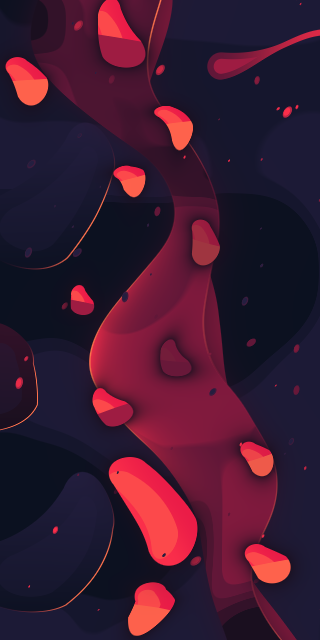
This background is drawn by a Shadertoy shader. Its source:

```glsl
// Glowing lava-lamp fluid: a meandering plum river with hot rims over navy ink.
// Sine curves shape the river, warped value noise cuts flat tone bands, and
// hashed loops scatter bent lobes, pools and small tilted specks.

const vec3 NIGHT   = vec3(0.045, 0.065, 0.125);
const vec3 INDIGO  = vec3(0.14, 0.12, 0.25);
const vec3 SHADOW  = vec3(0.10, 0.06, 0.12);
const vec3 PLUM    = vec3(0.20, 0.07, 0.16);
const vec3 WINE    = vec3(0.38, 0.09, 0.22);
const vec3 CRIMSON = vec3(0.62, 0.11, 0.26);
const vec3 CORAL   = vec3(0.98, 0.18, 0.29);
const vec3 AMBER   = vec3(1.00, 0.45, 0.30);
const int   BLOBS = 12, GIANT = 2, POOLS = 3;
const float RIM = 0.002;          // half width of the bright outlines
const float BAND_SLOPE = 0.3;     // noise units to canvas units

float hash(vec2 p) {
    vec3 q = fract(p.xyx * 0.1031);
    q += dot(q, q.yzx + 33.33);
    return fract((q.x + q.y) * q.z);
}

vec2 hash2(vec2 p) { return vec2(hash(p), hash(p + 57.3)); }

float noise(vec2 p) {
    vec2 i = floor(p), f = fract(p);
    f = f * f * f * (f * (f * 6.0 - 15.0) + 10.0);
    return mix(mix(hash(i), hash(i + vec2(1, 0)), f.x),
               mix(hash(i + vec2(0, 1)), hash(i + 1.0), f.x), f.y);
}

vec2 noise2(vec2 p) { return vec2(noise(p), noise(p + 31.7)) - 0.5; }

// Antialiased coverage of a distance; the canvas is two units high
float cover(float d) { return clamp(0.5 - d * 0.5 * iResolution.y, 0.0, 1.0); }
float above(float n, float level) { return cover((level - n) * BAND_SLOPE); }

vec2 toLocal(vec2 v, float tilt) {
    float c = cos(tilt), s = sin(tilt);
    return vec2(c * v.x + s * v.y, c * v.y - s * v.x);
}

// Bent capsule, thicker at one end
float lobe(vec2 q, float r, float halfLen, float bend) {
    q.x += bend * q.y * q.y / (r + halfLen);
    float t = clamp(q.y / halfLen, -1.0, 1.0);
    return length(q - vec2(0, halfLen * t)) - r * (1.0 - 0.22 * t);
}

float rightBank(float y) { return 0.9 - 0.21 * y - 0.07 * cos(7.85 * (y - 0.95)); }
float riverWidth(float y) { return 0.27 + 0.13 * cos(5.03 * (y - 0.75)); }

// Large rimmed pools along the left side
vec3 drawPools(vec3 col, vec2 p) {
    for (int i = 0; i < POOLS; i++) {
        float k = float(i), odd = mod(k, 2.0);
        vec2 v = p - vec2(0.2 - 0.2 * odd, 0.3 + 0.54 * k);
        float d = lobe(toLocal(v, -0.7 + 0.4 * odd), 0.12, 0.14 - 0.08 * odd, 0.3);
        float lit = smoothstep(-0.2, 0.9, dot(normalize(v + 1e-4), vec2(0.75, -0.66)));
        vec3 fill = mix(mix(NIGHT, INDIGO, 0.5 + 2.0 * v.y), mix(SHADOW, PLUM, 0.5 + 3.0 * v.y), odd);
        col = mix(col, fill, cover(d));
        col = mix(col, mix(fill, INDIGO, 0.3), cover(d + 0.06));
        col = mix(col, mix(CRIMSON, AMBER, lit), lit * cover(abs(d) - RIM));
    }
    return col;
}

// Tapering tendril entering from the right
vec3 drawTendril(vec3 col, vec2 p) {
    float axis = 1.80 + 0.10 * smoothstep(0.68, 1.0, p.x);
    float girth = mix(0.046, 0.009, smoothstep(0.66, 0.88, p.x));
    float d = length(vec2(min(p.x - 0.69, 0.0), p.y - axis)) - girth;
    vec3 fill = mix(WINE, CORAL, smoothstep(0.66, 1.0, p.x) * 0.8);
    col = mix(col, fill, cover(d));
    return mix(col, CRIMSON, cover(d + 0.02));
}

vec3 drawRiver(vec3 col, vec2 p, vec2 flow) {
    float right = rightBank(p.y), left = right - riverWidth(p.y);
    float inside = p.x - left, d = max(-inside, p.x - right) / 1.15;
    float n = noise(flow * 3.4 + 9.0);
    // Flat tone bands
    vec3 body = mix(SHADOW, PLUM, above(n, 0.32));
    body = mix(body, mix(PLUM, WINE, 0.55), above(n, 0.50));
    body = mix(body, WINE, above(n, 0.62));
    body = mix(body, mix(WINE, CRIMSON, 0.5), above(n, 0.76));
    // Heat gathers on the left bank of the neck
    float neck = exp(-9.0 * (p.y - 0.85) * (p.y - 0.85));
    body = mix(body, CORAL, 0.9 * neck * exp(-max(inside, 0.0) / 0.06));
    // Thin sliver outside the right bank
    float sliver = 0.08 * max(cos(6.6 * (p.y - 1.92)) - 0.4, 0.0);
    col = mix(col, mix(PLUM, CRIMSON, 0.7), cover(abs(p.x - right - 0.5 * sliver) - 0.5 * sliver) * step(0.001, sliver));
    col = mix(col, PLUM, 0.4 * exp(-max(d, 0.0) / 0.04));
    col = mix(col, body, cover(d));
    float glint = smoothstep(0.2, 0.65, noise(p * 3.0 + 4.0));
    float leftFade = neck * smoothstep(0.5, 0.7, p.y);
    col = mix(col, mix(CORAL, AMBER, glint), leftFade * cover(abs(inside) / 1.15 - RIM));
    return mix(col, mix(CRIMSON, AMBER, glint), (0.35 + 0.65 * glint) * cover(abs(p.x - right) / 1.15 - RIM));
}

// Hot lobes on alternating sides of the river
vec3 drawBlobs(vec3 col, vec2 p) {
    for (int i = 0; i < BLOBS; i++) {
        float k = float(i), isLeft = 1.0 - mod(k, 2.0);
        vec2 h = hash2(vec2(k, 3.0)), g = hash2(vec2(k, 8.0));
        float y = (k + 0.5) * 2.0 / float(BLOBS), far = abs(y - 1.0);
        float r = (0.026 + 0.028 * far) * mix(0.8, 1.25, h.x);
        float halfLen = r * mix(0.3, 1.3, h.y);
        if (i == GIANT) { r = 0.075; halfLen = 0.12; }
        float x = rightBank(y) - 0.5 * riverWidth(y) - 0.08 + 0.16 * (1.0 - 2.0 * isLeft);
        vec2 q = toLocal(p - vec2(x, y) - (g - 0.5) * vec2(0.1, 0.06), mix(0.15, 0.9, g.x));
        float d = lobe(q, r, halfLen, 0.8 * (g.y - 0.5));
        float heat = max(isLeft, smoothstep(0.1, 0.5, far));
        vec3 body = mix(CORAL, vec3(0.92, 0.11, 0.28), smoothstep(-r, r, q.x));
        vec3 facet = g.y > 0.45 ? mix(CORAL, AMBER, 0.75) : CRIMSON;
        body = mix(body, mix(CORAL, AMBER, 0.4), cover(lobe(q + vec2(0.2 * r, 0), 0.55 * r, halfLen, 0.3)));
        if (i != GIANT) body = mix(body, facet, cover(q.y + 0.6 * q.x + 0.3 * r));
        col = mix(col, SHADOW, 0.8 * exp(-max(d, 0.0) / 0.025));
        col = mix(col, mix(mix(WINE, body, 0.12), body, heat), cover(d));
    }
    return col;
}

// One small tilted ellipse per occupied cell
vec3 drawSpecks(vec3 col, vec2 p, float cell, float share, float maxR) {
    vec2 id = floor(p / cell), h = hash2(id + cell * 100.0), g = hash2(id + 71.0);
    vec2 q = toLocal(p - (id + 0.5 + 0.6 * (h - 0.5)) * cell, -mix(0.2, 1.0, g.x));
    float r = maxR * mix(0.35, 1.0, h.y), d = (length(q * vec2(1.7, 1)) - r) / 1.3;
    vec3 tint = g.y < 0.25 ? INDIGO : mix(WINE, CORAL, smoothstep(0.25, 1.0, g.y));
    float on = step(hash(id + 19.0), share);
    col = mix(col, mix(tint, WINE, 0.4), on * cover(d));
    return mix(col, tint, on * cover(d + 0.25 * r + 0.3 * q.x));
}

void mainImage(out vec4 fragColor, in vec2 fragCoord) {
    vec2 p = 2.0 * fragCoord / iResolution.y;
    vec2 flow = p + 0.3 * noise2(p * 2.6);
    vec2 soft = p + 0.035 * noise2(p * 4.0 + 12.0);
    // Ink backdrop in three flat tones
    float n = noise(flow * 2.7 + 2.0);
    vec3 col = mix(NIGHT, INDIGO, 0.4 * above(n, 0.54) + 0.3 * above(n, 0.68));
    col = drawPools(col, soft);
    col = drawTendril(col, soft);
    col = drawRiver(col, soft, flow);
    col = drawSpecks(col, p, 0.14, 0.32, 0.02);
    col = drawBlobs(col, soft);
    col = drawSpecks(col, p, 0.07, 0.09, 0.007);
    fragColor = vec4(col, 1.0);
}
```
